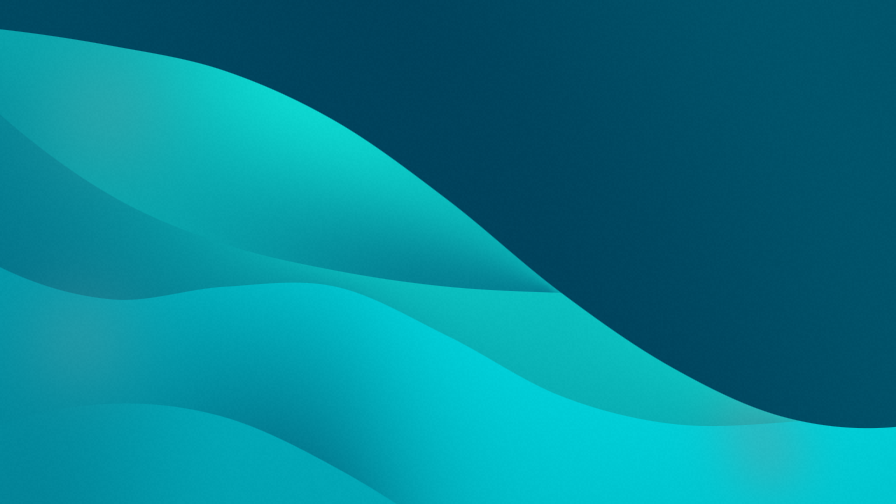
A WebGL 2 fragment shader for this background:

```glsl
#version 300 es
precision highp float;

uniform vec2 u_resolution;
out vec4 outColor;

// Sky and wave colours
const vec3 SKY_DARK = vec3(0.0, 0.262, 0.362);
const vec3 SKY_LIGHT = vec3(0.0, 0.33, 0.42);
const vec3 TEAL_DEEP = vec3(0.01, 0.45, 0.54);
const vec3 TEAL_BRIGHT = vec3(0.05, 0.85, 0.82);
const vec3 CYAN_BRIGHT = vec3(0.0, 0.81, 0.845);
const vec3 BLUSH = vec3(0.42, 0.60, 0.63);
const float BLUSH_AMOUNT = 0.26;
const float GRAIN = 0.012;
const vec2 GRAIN_CELLS = vec2(512.0, 288.0);

// Control heights of each curve, evenly spaced from left to right
const float RIDGE[9] = float[9](0.942, 0.909, 0.860, 0.759, 0.603, 0.421, 0.271, 0.1725, 0.153);
const float LEAF[9] = float[9](0.773, 0.611, 0.516, 0.463, 0.431, 0.419, 0.415, 0.415, 0.415);
const float SWELL[9] = float[9](0.470, 0.406, 0.431, 0.431, 0.333, 0.215, 0.159, 0.162, 0.190);
const float FOOT[9] = float[9](0.157, 0.199, 0.1725, 0.072, -0.07, -0.25, -0.3, -0.3, -0.3);

// Soft blush spots: centre x, centre y, radius
const vec3 SPOTS[4] = vec3[4](
  vec3(0.12, 0.78, 0.08), vec3(0.09, 0.33, 0.07),
  vec3(0.84, 0.18, 0.05), vec3(0.86, 0.09, 0.05));

// Catmull-Rom curve with quadratic continuation at both ends
float curve(float k[9], float x) {
  float t = clamp(x, 0.0, 0.9999) * 8.0;
  int i = int(t);
  float f = fract(t);
  float a = i > 0 ? k[max(i - 1, 0)] : 3.0 * (k[0] - k[1]) + k[2];
  float b = k[i];
  float c = k[i + 1];
  float d = i < 7 ? k[min(i + 2, 8)] : 3.0 * (k[8] - k[7]) + k[6];
  return b + 0.5 * f * (c - a + f * (2.0 * a - 5.0 * b + 4.0 * c - d
    + f * (3.0 * (b - c) + d - a)));
}

// Smooth coverage of the side where d is positive
float cover(float d) {
  return clamp(0.5 + d / fwidth(d), 0.0, 1.0);
}

float bell(float x, float centre, float width) {
  float d = (x - centre) / width;
  return exp(-d * d);
}

float hash(vec2 p) {
  vec3 q = fract(vec3(p.xyx) * 0.1031);
  q += dot(q, q.yzx + 33.33);
  return fract((q.x + q.y) * q.z);
}

vec3 shade(vec3 bright, float tone) {
  return mix(TEAL_DEEP, bright, clamp(tone, 0.0, 1.0));
}

void main() {
  vec2 uv = gl_FragCoord.xy / u_resolution;
  float x = uv.x;
  float ridge = curve(RIDGE, x);
  float leaf = curve(LEAF, x);
  float swell = curve(SWELL, x);
  float foot = curve(FOOT, x);

  // Sky
  float skyTone = smoothstep(0.7, 1.2, x + 0.3 * uv.y) + 0.35 * smoothstep(0.4, 0.0, x);
  vec3 sky = mix(SKY_DARK, SKY_LIGHT, skyTone);

  // Middle band, darker towards the swell
  float bandTop = min(ridge, leaf);
  float bandDepth = clamp((bandTop - uv.y) / max(bandTop - swell, 0.02), 0.0, 1.0);
  float bandTone = mix(0.2, 0.76, smoothstep(0.0, 0.55, x)) - 0.17 * bandDepth;
  vec3 color = shade(TEAL_BRIGHT, bandTone);

  // Leaf, lit along the ridge and shaded at its lower edge
  float leafDepth = clamp((ridge - uv.y) / max(ridge - leaf, 0.02), 0.0, 1.0);
  float lit = 0.45 + 0.55 * bell(x, 0.34, 0.19);
  float shaded = mix(0.48, 0.14, smoothstep(0.15, 0.5, x)) - 0.15 * smoothstep(0.12, 0.0, x);
  vec3 leafColor = shade(TEAL_BRIGHT, mix(lit, shaded, smoothstep(-0.1, 1.05, leafDepth)));
  color = mix(color, leafColor, cover(uv.y - leaf));

  // Front swell
  float fall = 0.6 + 1.5 * bell(x, 0.32, 0.16);
  float swellTone = mix(0.42, 1.0, smoothstep(0.0, 0.55, x)) - fall * max(swell - uv.y, 0.0);
  color = mix(color, shade(CYAN_BRIGHT, swellTone), cover(swell - uv.y));

  // Foot wave in the lower left corner
  float footTone = mix(0.25, 0.58, smoothstep(0.0, 0.28, x)) - 0.4 * max(foot - uv.y, 0.0);
  color = mix(color, shade(CYAN_BRIGHT, footTone), cover(foot - uv.y));

  // Blush spots
  for (int i = 0; i < 4; i++) {
    vec2 d = (uv - SPOTS[i].xy) * vec2(1.0, 0.5625) / SPOTS[i].z;
    color = mix(color, BLUSH, BLUSH_AMOUNT * exp(-dot(d, d)));
  }

  // Ridge against the sky, then fine grain
  color = mix(sky, color, cover(ridge - uv.y));
  color += GRAIN * (hash(floor(uv * GRAIN_CELLS)) - 0.5);
  outColor = vec4(color, 1.0);
}
```
